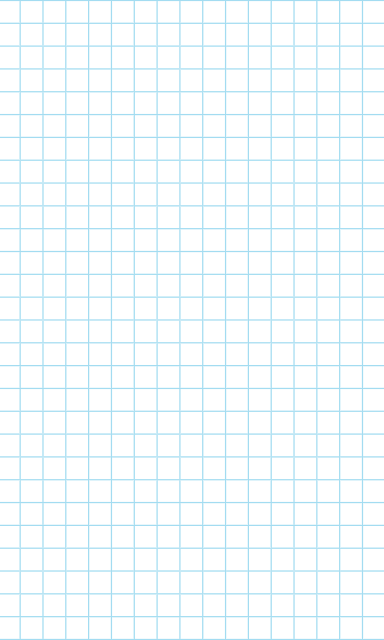
Reproduce this pattern procedurally as a Shadertoy shader.

```glsl
#define CELL_SIZE 0.03566             // grid pitch, in canvas heights
#define GRID_ORIGIN vec2(0.0315, 0.0008)
#define LINE_WIDTH 0.00157
#define EDGE_SOFTNESS 1.25            // edge filter, in output pixels
#define PAPER_COLOR vec3(1.0)
#define LINE_COLOR vec3(0.55, 0.83, 0.93)

// Distance to the nearest vertical (x) and horizontal (y) rule
vec2 ruleDistance(vec2 p) {
    vec2 cell = (p - GRID_ORIGIN) / CELL_SIZE;
    return abs(fract(cell + 0.5) - 0.5) * CELL_SIZE;
}

// Box-filtered coverage, which keeps thin rules at a constant weight
vec2 ruleCoverage(vec2 dist, float filterWidth) {
    float halfWidth = 0.5 * LINE_WIDTH;
    float halfFilter = 0.5 * filterWidth;
    vec2 overlap = min(dist + halfFilter, vec2(halfWidth))
                 - max(dist - halfFilter, vec2(-halfWidth));
    return clamp(overlap / filterWidth, 0.0, 1.0);
}

void mainImage(out vec4 fragColor, in vec2 fragCoord) {
    vec2 p = fragCoord / iResolution.y;
    vec2 rules = ruleCoverage(ruleDistance(p), EDGE_SOFTNESS / iResolution.y);

    // Crossing rules merge without darkening
    float ink = max(rules.x, rules.y);
    fragColor = vec4(mix(PAPER_COLOR, LINE_COLOR, ink), 1.0);
}
```
